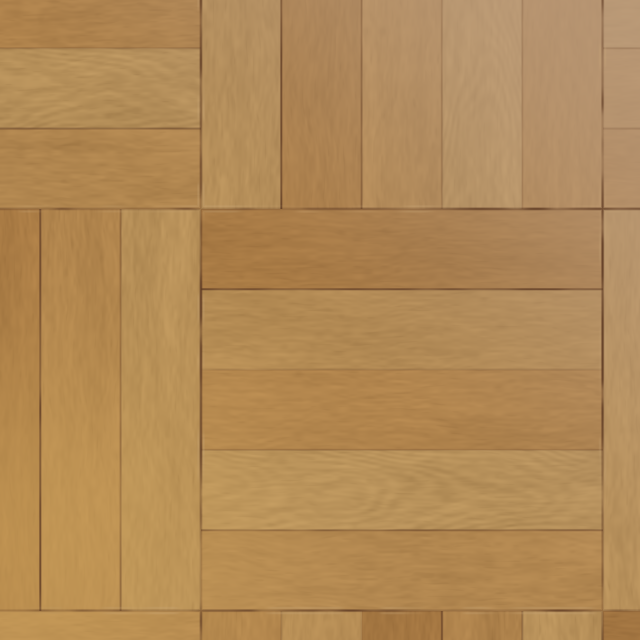
This texture is drawn by a WebGL 1 fragment shader. Its source:

```glsl
precision highp float;
uniform vec2 u_resolution;

const vec2 ORIGIN = vec2(0.314, 0.046);  // lower left corner of the central block
const float BLOCK = 0.6276;              // side of one parquet block
const float PLANKS = 5.0;                // planks per block
const float EDGE_WIDTH = 0.0014;         // seam half width between blocks
const float SLIT_WIDTH = 0.0011;         // seam half width between planks
const float TONE_START = 0.60;
const float TONE_STEP = 0.382;
const float FIBRE_DEPTH = 0.080;
const float FIGURE_DEPTH = 0.030;
const vec3 DARK_OAK = vec3(0.625, 0.440, 0.235);
const vec3 MID_OAK = vec3(0.685, 0.510, 0.295);
const vec3 PALE_OAK = vec3(0.720, 0.570, 0.355);
const vec3 SEAM = vec3(0.370, 0.230, 0.140);
const vec3 WORN_EDGE = vec3(0.780, 0.650, 0.470);
const vec3 WARM_GLOW = vec3(0.820, 0.650, 0.360);
const vec3 COOL_SHEEN = vec3(0.730, 0.610, 0.500);

float hash(vec2 p) {
  return fract(sin(dot(p, vec2(127.1, 311.7))) * 43758.5453);
}

float noise(vec2 p) {
  vec2 i = floor(p);
  vec2 f = fract(p);
  f = f * f * (3.0 - 2.0 * f);
  return mix(mix(hash(i), hash(i + vec2(1.0, 0.0)), f.x),
             mix(hash(i + vec2(0.0, 1.0)), hash(i + vec2(1.0, 1.0)), f.x), f.y);
}

float seamMask(float dist, float halfWidth, float pixel) {
  return 1.0 - smoothstep(0.0, 2.0 * halfWidth + 0.5 * pixel, dist);
}

// Fine streaks and short dark pores; q.x runs along the plank
float fibres(vec2 q) {
  q.y += 0.012 * noise(q * vec2(9.0, 15.0)) + 0.003 * noise(q * vec2(40.0, 60.0));
  float streaks = 0.30 * noise(q * vec2(8.0, 70.0))
                + 0.35 * noise(q * vec2(32.0, 160.0))
                + 0.35 * noise(q * vec2(70.0, 250.0));
  float pores = smoothstep(0.70, 0.95, noise(q * vec2(45.0, 210.0) + 9.0));
  return 2.0 * streaks - 1.0 - 0.4 * pores;
}

// Nested arches of growth rings; along and across span 0 to 1
float growthRings(float along, float across, float seed) {
  float c = across - 0.5 + 0.3 * (noise(vec2(along * 4.0, seed)) - 0.5);
  float warp = noise(vec2(along * 7.0 + seed, across * 3.0));
  float phase = 9.0 * along + 14.0 * c * c + 1.8 * warp;
  float strength = noise(vec2(along * 9.0, across * 5.0 + seed));
  return sin(6.2832 * phase) * (0.3 + 0.7 * strength);
}

void main() {
  vec2 p = gl_FragCoord.xy / u_resolution;
  float pixel = 1.0 / min(u_resolution.x, u_resolution.y);

  // Blocks alternate between lying and standing planks
  vec2 grid = (p - ORIGIN) / BLOCK;
  vec2 block = floor(grid);
  vec2 local = fract(grid);
  bool standing = mod(block.x + block.y, 2.0) > 0.5;
  vec2 uv = standing ? local.yx : local;
  float blockSeed = hash(block);

  // Tone of each plank
  float row = uv.y * PLANKS;
  float plank = min(floor(row), PLANKS - 1.0);
  float across = row - plank;
  float tone = fract(TONE_START + blockSeed + TONE_STEP * plank);
  float seed = 17.0 * hash(block + vec2(plank * 3.1, 5.7));
  vec3 color = mix(DARK_OAK, MID_OAK, smoothstep(-0.15, 0.45, tone));
  color = mix(color, PALE_OAK, smoothstep(0.4, 1.0, tone));

  // Grain, with clear figure on the palest planks only
  vec2 q = uv * BLOCK + vec2(seed, seed * 1.7);
  float figure = mix(0.2, 1.0, smoothstep(0.88, 0.95, tone));
  float grain = FIBRE_DEPTH * fibres(q);
  grain += FIGURE_DEPTH * figure * growthRings(uv.x, across, seed);
  grain += 0.07 * (noise(q * vec2(4.0, 18.0)) - 0.5);
  color *= 1.0 + grain * vec3(0.85, 1.0, 1.25);

  // Warm light at lower left, pale reflection at upper right
  vec2 toGlow = p - vec2(0.06, 0.15);
  color = mix(color, WARM_GLOW, 0.55 * exp(-9.0 * dot(toGlow, toGlow)));
  color = mix(color, COOL_SHEEN, 0.75 * smoothstep(0.9, 2.0, p.x + p.y));

  // Slits between planks, each with its own darkness
  float slit = floor(row + 0.5);
  float inner = step(0.5, slit) * step(slit, PLANKS - 0.5);
  float slitDist = abs(row - slit) * BLOCK / PLANKS;
  float depth = fract(blockSeed + 0.74 * slit);
  float wear = noise(vec2(uv.x * 16.0, slit * 5.0 + blockSeed * 31.0));
  float slitDark = mix(0.22, 0.95, depth * depth * depth) * (0.5 + 0.5 * wear);
  color = mix(color, SEAM, inner * slitDark * seamMask(slitDist, SLIT_WIDTH, pixel));

  // Block edges: broken dark joint beside a worn pale rim
  vec2 edge = min(local, 1.0 - local) * BLOCK;
  float edgeDist = min(edge.x, edge.y);
  float edgeWear = 0.6 * noise(p * 9.0 + 3.0) + 0.4 * noise(p * 31.0);
  float edgeDark = mix(0.25, 0.9, smoothstep(0.3, 0.8, edgeWear));
  float rim = seamMask(abs(edgeDist - 0.004), 0.0012, pixel);
  color = mix(color, WORN_EDGE, 0.3 * rim * smoothstep(0.5, 0.85, noise(p * 23.0)));
  color = mix(color, SEAM, edgeDark * seamMask(edgeDist, EDGE_WIDTH, pixel));

  gl_FragColor = vec4(color, 1.0);
}
```
